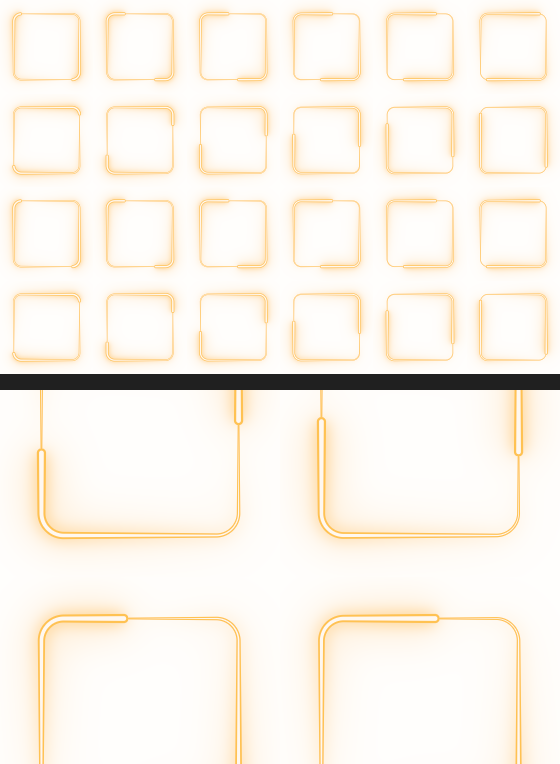
Top: the whole. Bottom: its middle third, enlarged.
Give the GLSL for this pattern, as a Shadertoy shader.

```glsl
// A 6 by 4 grid of glowing rounded squares. Two tapering light trails chase each
// other clockwise round each outline and advance one step per cell. Strokes use
// the outline's distance and arc length; the halo sums soft blobs along the trails.

const float PI = 3.14159265;
const float SIDE = 0.272;                               // half length of a straight side
const float RADIUS = 0.08;                              // corner radius
const float QUARTER = 2.0 * SIDE + 0.5 * PI * RADIUS;   // arc length of a quarter lap
const float HALF_LAP = 2.0 * QUARTER;

// Clockwise rotation by a number of quarter turns
vec2 quarterTurn(vec2 p, float turns) {
    float c = cos(turns * 0.5 * PI), s = sin(turns * 0.5 * PI);
    return vec2(c * p.x + s * p.y, c * p.y - s * p.x);
}

// Point on the outline at arc length s, clockwise from the top centre
vec2 outlinePoint(float s) {
    float turns = floor(s / QUARTER + 0.5);
    float t = s - turns * QUARTER;
    float bend = max(abs(t) - SIDE, 0.0) / RADIUS;
    float x = min(abs(t), SIDE) + RADIUS * sin(bend);
    return quarterTurn(vec2(sign(t) * x, SIDE + RADIUS * cos(bend)), turns);
}

// Arc length of the outline point nearest to p
float outlineArc(vec2 p) {
    float turns = abs(p.y) >= abs(p.x) ? (p.y > 0.0 ? 0.0 : 2.0)
                                       : (p.x > 0.0 ? 1.0 : 3.0);
    vec2 q = quarterTurn(p, -turns);
    float t = abs(q.x) < SIDE ? q.x
            : sign(q.x) * (SIDE + RADIUS * atan(abs(q.x) - SIDE, q.y - SIDE));
    return t + turns * QUARTER;
}

float outlineDistance(vec2 p) {
    vec2 q = abs(p) - SIDE;
    return abs(length(max(q, 0.0)) + min(max(q.x, q.y), 0.0) - RADIUS);
}

// Pixel coverage of a line, also correct when it is thinner than a pixel
float lineCover(float d, float halfWidth, float pixel) {
    return clamp(0.5 + (halfWidth - d) / pixel, 0.0, 1.0)
         - clamp(0.5 - (halfWidth + d) / pixel, 0.0, 1.0);
}

// Tight and wide glow around one point of a trail
float blob(vec2 v) {
    float d2 = dot(v, v);
    return 0.11 * exp(-d2 / 0.0016) + 0.02 * exp(-d2 / 0.0121);
}

void mainImage(out vec4 fragColor, in vec2 fragCoord) {
    vec2 grid = fragCoord / iResolution.xy * vec2(6.0, 4.0);
    vec2 cell = floor(grid);
    vec2 p = fract(grid) - 0.5;
    float pixel = 4.0 / iResolution.y;

    // Twelve cells make half a lap, after which the two trails swap places
    float frame = cell.x + 6.0 * (3.0 - cell.y);
    float head = -0.281 + frame * HALF_LAP / 12.0;

    // Halo, strongest at the heads
    float tint = 0.012;
    for (int i = 0; i < 40; i++) {
        float age = (float(i) + 0.5) / 40.0;
        vec2 c = outlinePoint(head - age * HALF_LAP);
        tint += pow(1.0 - age, 1.2) * (blob(p - c) + blob(p + c));
    }

    // Tapered strokes with rounded heads
    float life = 1.0 - fract((head - outlineArc(p)) / HALF_LAP);
    float d = outlineDistance(p);
    vec2 tip = outlinePoint(head);
    float tipDistance = min(length(p - tip), length(p + tip));
    float body = max(lineCover(d, mix(0.003, 0.0165, life), pixel),
                     lineCover(tipDistance, 0.0165, pixel));
    float core = max(lineCover(d, 0.0085 * life, pixel),
                     lineCover(tipDistance, 0.0085, pixel));
    tint = mix(tint, 0.68, body);
    tint = mix(tint, 0.06, core);

    // White through cream to amber
    fragColor = vec4(1.0, 1.0 - tint * (0.44 - 0.13 * tint), 1.0 - tint, 1.0);
}
```
